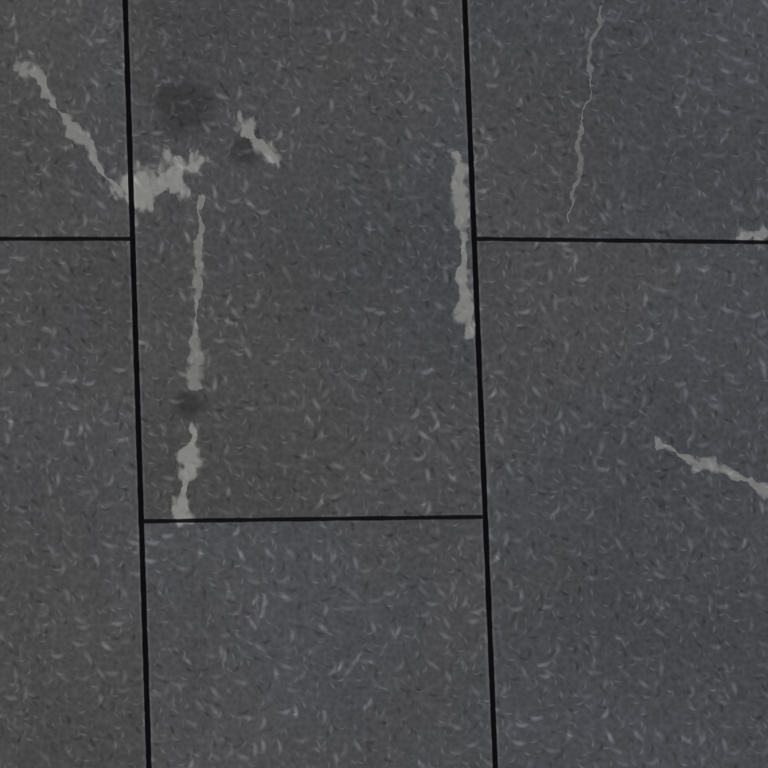
A Shadertoy shader for this texture:

```glsl
// Dark slate paving in slightly leaning columns, alternate columns shifted by half a slab.
// Layered sines tint the stone, cellular noise gives grain and short curved flecks,
// and ragged segments form the pale mineral veins; black joints go on top.

vec2 hash2(vec2 p) {
    return fract(sin(vec2(dot(p, vec2(127.1, 311.7)), dot(p, vec2(269.5, 183.3)))) * 43758.5);
}

// Layered sines, roughly -1 to 1
float waves(vec2 p) {
    float sum = 0.0, amp = 0.5;
    for (int i = 0; i < 5; i++) {
        sum += amp * sin(p.x + 1.7 * sin(p.y * 1.3 + float(i)));
        p = mat2(0.8, -0.6, 0.6, 0.8) * p * 1.9 + 2.3;
        amp *= 0.6;
    }
    return sum;
}

// Distance to the nearest scattered point
float cellular(vec2 p) {
    vec2 cell = floor(p);
    float nearest = 2.0;
    for (int j = -1; j <= 1; j++)
    for (int i = -1; i <= 1; i++) {
        vec2 g = cell + vec2(i, j);
        nearest = min(nearest, length(p - g - hash2(g)));
    }
    return nearest;
}

// Short curved strokes, one per cell, of random direction and strength
float flecks(vec2 p) {
    vec2 cell = floor(p);
    float strongest = 0.0;
    for (int j = -1; j <= 1; j++)
    for (int i = -1; i <= 1; i++) {
        vec2 g = cell + vec2(i, j);
        vec2 rnd = hash2(g + 37.0);
        vec2 d = p - g - hash2(g);
        float a = 0.9 + 2.6 * rnd.x;
        d = mat2(cos(a), -sin(a), sin(a), cos(a)) * d;
        d.y += (rnd.x - 0.5) * 1.6 * d.x * d.x;
        strongest = max(strongest, rnd.y * rnd.y * smoothstep(1.0, 0.1, length(d * vec2(1.6, 4.5))));
    }
    return strongest;
}

// Vein from a to b: width swells along it, edges are broken by cellular noise
float vein(vec2 p, vec2 a, vec2 b, float width) {
    p += 0.006 * vec2(waves(p * 45.0), waves(p.yx * 40.0 + 5.0));
    vec2 ab = b - a;
    float t = clamp(dot(p - a, ab) / dot(ab, ab), 0.0, 1.0);
    float w = width * (0.75 + 0.45 * sin(t * 11.0 + a.x * 40.0));
    float ragged = cellular(p * vec2(75.0, 50.0)) - 0.45;
    return smoothstep(w, w * 0.3, length(p - a - t * ab) + 1.1 * w * ragged);
}

void mainImage(out vec4 fragColor, in vec2 fragCoord) {
    vec2 uv = fragCoord / iResolution.xy;
    float px = 1.0 / iResolution.y;

    // Leaning columns and half-shifted rows
    float column = (uv.x - 0.194 + 0.031 * uv.y) / (0.451 - 0.009 * uv.y);
    float id = floor(column);
    float shift = mod(id, 2.0) < 0.5 ? 0.365 : 0.0;
    float tilt = shift > 0.0 ? 0.013 * (uv.x - 0.4) : -0.012 * (uv.x - 0.62) * step(0.0, id);
    float row = (uv.y - tilt - 0.689 + shift) / 0.73;
    vec2 slab = vec2(id, floor(row));
    vec2 q = uv + 3.0 * hash2(slab + 5.0);

    // Stone body: slab tone, cloudy patches, grain, light and dark flecks
    float cloud = waves(q * 7.0);
    float tone = 0.293 + 0.012 * (hash2(slab).x - 0.5) + 0.012 * cloud;
    tone += 0.045 * (cellular(q * 120.0) - 0.5) + 0.008 * waves(q * 90.0);
    tone += (0.11 + 0.04 * cloud) * flecks(q * 46.0) + 0.09 * flecks(q * 85.0 + 9.0);
    tone -= 0.06 * flecks(q * 60.0 + 31.0);
    float cool = clamp(0.3 + 0.6 * uv.x + 0.3 * waves(q * 4.0 + 8.0), 0.0, 1.0);
    vec3 color = tone * mix(vec3(1.01, 1.0, 0.98), vec3(0.985, 1.0, 1.06), cool);

    // Dark stains: centre and radius
    vec3 stains[3] = vec3[3](vec3(0.24, 0.865, 0.06), vec3(0.247, 0.475, 0.026), vec3(0.32, 0.81, 0.032));
    for (int i = 0; i < 3; i++) {
        float d = length(uv - stains[i].xy) + 0.008 * waves(uv * 50.0);
        color *= 1.0 - 0.22 * smoothstep(stains[i].z, 0.2 * stains[i].z, d);
    }

    // Pale veins: end points and widths
    vec4 ends[9] = vec4[9](
        vec4(0.035, 0.915, 0.160, 0.745), vec4(0.185, 0.755, 0.250, 0.785),
        vec4(0.260, 0.740, 0.252, 0.500), vec4(0.250, 0.440, 0.235, 0.330),
        vec4(0.312, 0.845, 0.360, 0.780), vec4(0.597, 0.800, 0.610, 0.565),
        vec4(0.780, 0.990, 0.742, 0.710), vec4(0.860, 0.418, 1.010, 0.362),
        vec4(0.965, 0.693, 1.010, 0.697));
    float widths[9] = float[9](0.012, 0.036, 0.009, 0.018, 0.014, 0.014, 0.004, 0.011, 0.012);
    float pale = 0.0;
    for (int i = 0; i < 9; i++) {
        float strength = clamp(0.4 + widths[i] * 30.0, 0.0, 0.9);
        pale = max(pale, strength * vein(uv, ends[i].xy, ends[i].zw, widths[i]));
    }
    vec3 mineral = vec3(0.54, 0.54, 0.53) + 0.5 * (tone - 0.3);
    color = mix(color, mineral, pale);

    // Joints: wide uprights, thinner cross joints, faint worn rim
    float dx = abs(column - round(column)) * 0.446;
    float dy = abs(row - round(row)) * 0.73;
    float wobble = 0.0004 * waves(uv * 60.0);
    color += 0.035 * smoothstep(0.003, 0.0, abs(dx - 0.005));
    float joint = 0.96 * smoothstep(0.0032 + px, 0.0032 - px, dx + wobble);
    joint = max(joint, 0.88 * smoothstep(0.0025 + px, 0.0025 - px, dy + wobble));
    color = mix(color, vec3(0.04, 0.04, 0.05), joint);

    fragColor = vec4(color, 1.0);
}
```
